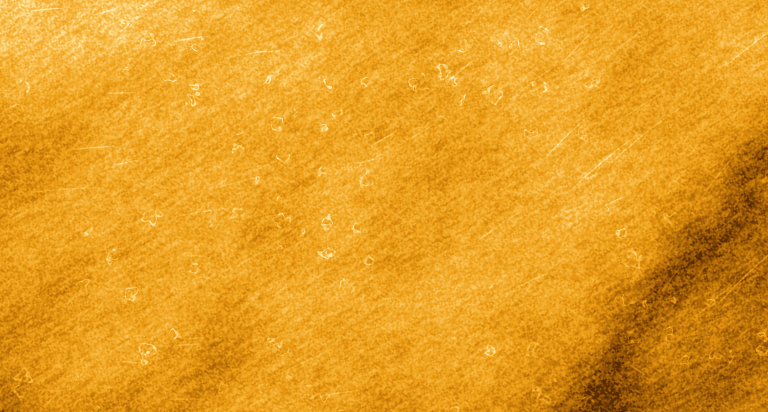
Give the GLSL for this texture, as a WebGL 2 fragment shader.

```glsl
#version 300 es
precision highp float;

uniform vec2 u_resolution;
out vec4 fragColor;

const float BASE_TONE = 2.95;
const float MOTTLE = 3.2;
const float BRUSH = 1.7;
const float GRAIN = 2.0;
const float BRUSH_ANGLE = 0.55;
const float FLAKE_LIGHT = 1.9;
const float SCRATCH_LIGHT = 1.5;
const int SCRATCHES = 64;

// Gold tones from deep brown to cream
const vec3 GOLD[8] = vec3[8](
  vec3(0.34, 0.17, 0.01), vec3(0.57, 0.32, 0.02),
  vec3(0.72, 0.44, 0.03), vec3(0.85, 0.54, 0.05),
  vec3(0.93, 0.63, 0.10), vec3(0.96, 0.70, 0.22),
  vec3(0.98, 0.79, 0.40), vec3(1.00, 0.92, 0.68));

float hash(vec2 p) {
  vec3 q = fract(vec3(p.xyx) * 0.1031);
  q += dot(q, q.yzx + 33.33);
  return fract((q.x + q.y) * q.z);
}

vec2 hash2(vec2 p) {
  return vec2(hash(p), hash(p + 71.7));
}

float noise(vec2 p) {
  vec2 i = floor(p), f = fract(p);
  f = f * f * (3.0 - 2.0 * f);
  return mix(mix(hash(i), hash(i + vec2(1, 0)), f.x),
             mix(hash(i + vec2(0, 1)), hash(i + vec2(1, 1)), f.x), f.y);
}

vec2 rotate(vec2 p, float a) {
  float c = cos(a), s = sin(a);
  return vec2(c * p.x + s * p.y, c * p.y - s * p.x);
}

float fbm(vec2 p) {
  float sum = 0.0, amp = 0.5;
  for (int i = 0; i < 5; i++) {
    sum += amp * noise(p);
    p = rotate(p, 0.6) * 2.1 + 17.3;
    amp *= 0.55;
  }
  return sum / 1.06;
}

// Broad light: bright upper left, dark fold at lower right, dim left rim
float lighting(vec2 p) {
  vec2 g = vec2(p.x / 0.45, (1.0 - p.y) / 0.24);
  float glow = 2.1 * exp(-dot(g, g));
  vec2 c = (p - vec2(1.1, 0.62)) / vec2(0.6, 0.4);
  float centre = 0.35 * exp(-dot(c, c));
  float fold = dot(p - vec2(1.3, 0.0), vec2(0.796, -0.605));
  fold += 0.16 * (fbm(p * 4.0 + 9.0) - 0.5) - 0.03;
  float shade = 1.9 * smoothstep(-0.15, 0.06, fold);
  shade += 1.3 * exp(-pow((fold - 0.04) / 0.06, 2.0));
  float rim = 0.9 * exp(-p.x * 11.0) * (1.0 - smoothstep(0.6, 0.95, p.y));
  float foot = 0.35 * (1.0 - smoothstep(0.0, 0.25, p.y));
  return glow + centre - shade - rim - foot;
}

// Broken, crinkled rings scattered one per cell
float flakes(vec2 p, float cell, float seed, float px) {
  vec2 id = floor(p / cell);
  vec2 rnd = hash2(id + seed);
  vec2 q = p - (id + 0.32 + 0.36 * rnd) * cell;
  q += 0.022 * (vec2(noise(p * 75.0 + seed), noise(p * 75.0 - seed + 40.0)) - 0.5);
  float radius = cell * mix(0.06, 0.17, hash(id + seed + 5.0));
  float ring = 1.0 - smoothstep(0.0008, 0.0022 + px, abs(length(q) - radius));
  float broken = smoothstep(0.3, 0.55, noise(p * 55.0 + seed));
  return ring * broken * step(0.55, hash(id - seed + 91.0));
}

// Thin straight scratches, mostly rising to the right
float scratches(vec2 p, float aspect, float px) {
  float sum = 0.0;
  for (int i = 0; i < SCRATCHES; i++) {
    vec2 key = vec2(float(i), 3.7);
    vec2 rnd = hash2(key + 20.0);
    vec2 centre = hash2(key) * vec2(aspect, 1.0);
    float angle = mix(-0.2, 0.75, centre.x / aspect) + 0.5 * (rnd.x - 0.3);
    vec2 q = rotate(p - centre, angle);
    float halfLen = mix(0.02, 0.14, rnd.y * rnd.y);
    float line = 1.0 - smoothstep(0.0002, 0.0009 + px, abs(q.y + 0.4 * q.x * q.x));
    float ends = 1.0 - smoothstep(0.5, 1.0, abs(q.x) / halfLen);
    sum += line * ends * mix(0.3, 1.0, hash(key + 50.0));
  }
  return min(sum, 1.0);
}

void main() {
  vec2 p = gl_FragCoord.xy / u_resolution.y;
  float px = 1.0 / u_resolution.y;
  float aspect = u_resolution.x * px;

  // Surface: cloudy stain, brushed streaks and fine grain
  vec2 along = rotate(p, BRUSH_ANGLE);
  float tone = BASE_TONE + lighting(p);
  tone += MOTTLE * (fbm(along * vec2(4.0, 6.0)) - 0.5);
  float brush = 0.6 * noise(along * vec2(28.0, 170.0)) + 0.4 * noise(along * vec2(45.0, 90.0) + 30.0);
  tone += BRUSH * (brush - 0.5);
  tone += GRAIN * (noise(rotate(p, 1.0) * 230.0) - 0.5);

  // Wear: flakes in patches, then scratches
  float wear = flakes(p, 0.105, 3.0, px) + flakes(rotate(p, 0.7) + 4.0, 0.083, 12.0, px);
  wear *= smoothstep(0.3, 0.6, noise(p * 5.0 + 8.0));
  tone += FLAKE_LIGHT * min(wear, 1.0) + SCRATCH_LIGHT * scratches(p, aspect, px);

  float level = clamp(tone + 1.0, 0.0, 6.999);
  int k = int(level);
  fragColor = vec4(mix(GOLD[k], GOLD[k + 1], fract(level)), 1.0);
}
```
